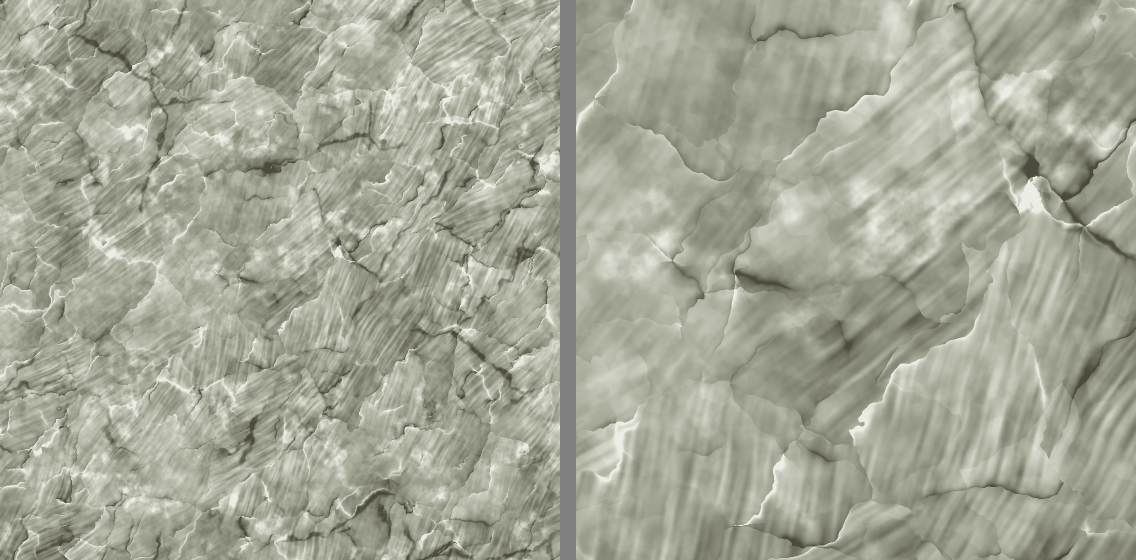
Left: the whole. Right: its middle third, enlarged.
Reproduce this texture procedurally as a Shadertoy shader.

```glsl
// Rough grey-green rock: crinkled, diagonally stretched cellular facets, each with
// its own tone, tilt and brushed hatching. Ragged, broken borders become pale rims
// or dark cracks depending on how they face the light; a few fissures cut across.

const vec3 SHADOW = vec3(0.39, 0.39, 0.33);
const vec3 STONE = vec3(0.66, 0.67, 0.60);
const vec3 HIGHLIGHT = vec3(0.89, 0.90, 0.86);
const float GRAIN_ANGLE = 0.88;
const vec2 LIGHT = vec2(0.25, 0.97); // in grain space: along, across

struct Facet {
    vec2 id;      // cell of the facet
    vec2 offset;  // position relative to the facet centre
    vec2 normal;  // direction to the nearest border
    vec2 pairId;  // shared by both sides of that border
    float edge;   // distance to that border
};

vec2 hash2(vec2 p) {
    vec3 q = fract(p.xyx * vec3(0.1031, 0.1030, 0.0973));
    q += dot(q, q.yzx + 33.33);
    return fract((q.xx + q.yz) * q.zy);
}

// Two independent smooth noises at once
vec2 noise2(vec2 p) {
    vec2 i = floor(p), f = fract(p);
    f = f * f * (3.0 - 2.0 * f);
    vec2 low = mix(hash2(i), hash2(i + vec2(1, 0)), f.x);
    vec2 high = mix(hash2(i + vec2(0, 1)), hash2(i + vec2(1, 1)), f.x);
    return mix(low, high, f.y);
}

vec2 fbm2(vec2 p) {
    vec2 sum = vec2(0);
    float weight = 0.533;
    for (int i = 0; i < 4; i++) {
        sum += weight * noise2(p);
        p = mat2(1.6, 1.2, -1.2, 1.6) * p + 17.3;
        weight *= 0.5;
    }
    return sum;
}

// Coordinates along and across a direction
vec2 alongAcross(vec2 p, float angle) {
    float c = cos(angle), s = sin(angle);
    return vec2(c * p.x + s * p.y, c * p.y - s * p.x);
}

vec2 cellCentre(vec2 cell) {
    return cell + 0.04 + 0.92 * hash2(cell);
}

Facet nearestFacet(vec2 p) {
    Facet f;
    float best = 1e3;
    vec2 home = floor(p);
    for (int k = 0; k < 9; k++) {
        vec2 cell = home + vec2(k % 3 - 1, k / 3 - 1);
        vec2 d = p - cellCentre(cell);
        if (dot(d, d) < best) {
            best = dot(d, d);
            f.id = cell;
            f.offset = d;
        }
    }
    f.edge = 1e3;
    for (int k = 0; k < 9; k++) {
        if (k == 4) continue;
        vec2 cell = f.id + vec2(k % 3 - 1, k / 3 - 1);
        vec2 toOther = cellCentre(cell) - p;
        vec2 n = normalize(toOther + f.offset);
        float d = dot(0.5 * (toOther - f.offset), n);
        if (d < f.edge) {
            f.edge = d;
            f.normal = n;
            f.pairId = f.id + cell;
        }
    }
    return f;
}

// Fine brush lines running along an angle
float hatching(vec2 p, float angle) {
    vec2 q = alongAcross(p, angle) + 5.0;
    return noise2(q * vec2(22, 210)).x + 0.8 * noise2(q * vec2(42, 370)).x - 0.9;
}

// Flat tone, tilt, rim and crack of one facet; wear breaks up its border
float facetTone(Facet f, float scale, float contrast, vec2 wear) {
    vec2 rnd = hash2(f.id + 7.0);
    float edge = f.edge / scale;
    float facing = 0.5 * dot(f.normal, LIGHT) + 1.7 * (hash2(f.pairId + 3.0).x - 0.5);
    float rim = 0.40 * wear.x * exp(-edge / 0.0022) + 0.09 * wear.y * exp(-edge / 0.010);
    float crack = 0.34 * wear.y * exp(-edge / 0.0028) + 0.10 * wear.x * exp(-edge / 0.010);
    float border = max(facing, 0.0) * rim - max(-facing, 0.0) * crack;
    float tilt = dot(f.offset, rnd - 0.5 + 0.3 * LIGHT);
    return contrast * (rnd.x - 0.5 + 0.6 * tilt) + border;
}

float rockTone(vec2 uv) {
    vec2 bend = fbm2(uv * 9.0 + 2.0) - 0.5;
    vec2 crinkle = fbm2(uv * 48.0 + 21.0) - 0.5;
    vec2 grain = alongAcross(uv + 0.085 * bend + 0.022 * crinkle, GRAIN_ANGLE);
    vec2 patches = noise2(uv * 13.0 + 60.0);
    vec2 wear = smoothstep(0.3, 0.72, noise2(uv * 34.0 + 70.0)) * (0.5 + patches.yx);

    Facet slab = nearestFacet(grain * vec2(7, 10) + 20.0);
    Facet chip = nearestFacet(grain * vec2(15, 20) + 50.0);
    float tone = 0.643 + facetTone(slab, 8.5, 0.12, wear);
    tone += facetTone(chip, 17.0, 0.09, wear.yx * smoothstep(0.3, 0.7, patches.x) * 1.1);

    // Brushed surface
    float angle = GRAIN_ANGLE + 1.0 * (hash2(slab.id + 11.0).y - 0.5);
    float brushed = smoothstep(0.2, 0.7, noise2(uv * 9.0 + 90.0).x);
    tone += (0.06 + 0.13 * brushed) * hatching(uv + 0.015 * bend, angle);

    // Mottling, crisp flakes and chalky speckle
    vec2 mottle = fbm2(uv * 17.0 + 8.0);
    vec2 speckle = fbm2(uv * 80.0 + 30.0);
    vec2 flake = smoothstep(0.52, 0.56, fbm2(uv * 26.0 + 15.0));
    tone += 0.22 * (mottle.x - 0.5) + 0.16 * (speckle.x - 0.5);
    tone += 0.035 * (flake.x - flake.y);
    tone += 0.55 * smoothstep(0.54, 0.70, mottle.y) * max(speckle.y - 0.38, 0.0);

    // Thin broken fissures
    Facet block = nearestFacet((grain + 0.03 * bend.yx) * vec2(3.6, 5.2) + 80.0);
    float gap = block.edge / 4.4 + 0.012 * crinkle.y;
    float open = smoothstep(0.45, 0.70, noise2(uv * 9.0 + 120.0).x);
    return tone - open * (0.20 * smoothstep(0.006, 0.001, gap) + 0.09 * exp(-max(gap, 0.0) / 0.012));
}

vec3 rockColor(float tone) {
    float dark = clamp((tone - 0.39) / 0.27, -0.35, 1.0);
    float bright = clamp((tone - 0.66) / 0.23, 0.0, 1.15);
    return mix(SHADOW, STONE, dark) + bright * (HIGHLIGHT - STONE);
}

void mainImage(out vec4 fragColor, in vec2 fragCoord) {
    // Four samples per pixel smooth the facet borders
    vec3 color = vec3(0);
    for (int k = 0; k < 4; k++) {
        vec2 shift = 0.5 * vec2(k % 2, k / 2) - 0.25;
        color += 0.25 * rockColor(rockTone((fragCoord + shift) / iResolution.y));
    }
    fragColor = vec4(color, 1);
}
```
